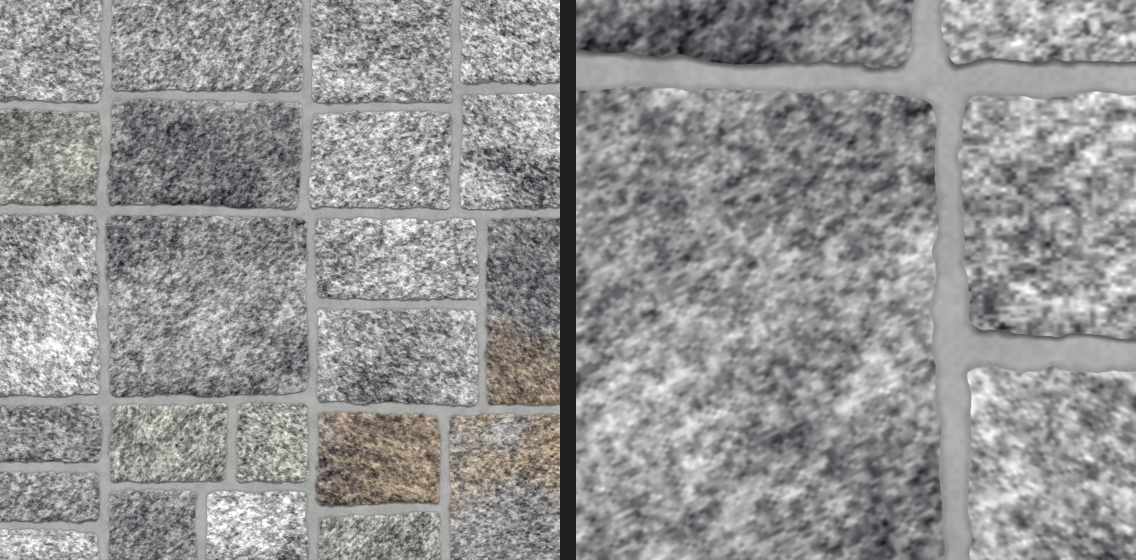
Left: the whole. Right: its middle third, enlarged.
Reproduce this texture procedurally as a WebGL 2 fragment shader.

```glsl
#version 300 es
precision highp float;
// Wall of rough grey granite blocks of mixed sizes, set in pale mortar.

#define SEED 7.0
#define JOINT 0.019
#define CORNER 0.010
#define EDGE_ROUGHNESS 0.013
#define MIN_AREA 0.045
#define MAX_AREA 0.170
#define DARK_TONE 0.465
#define LIGHT_TONE 0.685
#define GRAIN_CONTRAST 0.46
#define RELIEF 0.55
#define MORTAR vec3(0.665, 0.665, 0.660)

uniform vec2 u_resolution;
out vec4 fragColor;

float hash(vec2 p) {
    vec3 q = fract(p.xyx * 0.1031);
    q += dot(q, q.yzx + 33.33);
    return fract((q.x + q.y) * q.z);
}

float noise(vec2 p) {
    vec2 cell = floor(p), f = fract(p);
    f = f * f * (3.0 - 2.0 * f);
    vec2 e = vec2(0.0, 1.0);
    return mix(mix(hash(cell), hash(cell + e.yx), f.x),
               mix(hash(cell + e.xy), hash(cell + e.yy), f.x), f.y);
}

float fbm(vec2 p) {
    float sum = 0.0, amp = 0.5;
    for (int i = 0; i < 5; i++) {
        sum += amp * noise(p);
        p = mat2(1.6, 1.2, -1.2, 1.6) * p + 17.3;
        amp *= 0.5;
    }
    return sum / 0.97;
}

// Splits the wall again and again; returns the id of the block around p.
float findBlock(vec2 p, out vec2 lo, out vec2 hi) {
    lo = vec2(-0.07, -0.09);
    hi = vec2(1.10, 1.07);
    float id = 1.0;
    for (int i = 0; i < 7; i++) {
        vec2 size = hi - lo;
        float limit = mix(MIN_AREA, MAX_AREA, hash(vec2(id, SEED)));
        if (size.x * size.y < limit) break;
        float ratio = mix(0.37, 0.63, hash(vec2(id, SEED + 11.0)));
        float aspect = mix(1.0, 1.35, hash(vec2(id, SEED + 23.0)));
        int axis = size.x > size.y * aspect ? 0 : 1;
        float cut = lo[axis] + size[axis] * ratio;
        bool upper = p[axis] > cut;
        if (upper) lo[axis] = cut; else hi[axis] = cut;
        id = id * 2.0 + (upper ? 1.0 : 0.0);
    }
    return id;
}

// Zero-mean crystal speckle at three sizes.
float speckle(vec2 p) {
    return (noise(p * 85.0) - 0.5) * 0.55
         + (noise(p * 180.0 + 31.0) - 0.5) * 0.90
         + (noise(p * 370.0 + 57.0) - 0.5) * 0.65;
}

vec3 stoneColor(vec2 p, float id) {
    float toneRnd = hash(vec2(id, SEED + 37.0));
    float kind = hash(vec2(id, SEED + 41.0));
    float tint = hash(vec2(id, SEED + 53.0));
    float angle = mix(-0.9, 0.9, hash(vec2(id, SEED + 67.0)));
    float c = cos(angle), s = sin(angle);
    vec2 q = mat2(c, s, -s, c) * p * vec2(0.85, 1.15) + id * 3.7;

    // Speckle, cloudy patches and pale mineral blooms
    float tone = mix(DARK_TONE, LIGHT_TONE, toneRnd);
    float cloud = fbm(q * 9.0) - 0.5;
    float bloom = smoothstep(0.56, 0.76, fbm(q * 6.0 + 40.0));
    float v = tone + speckle(q) * GRAIN_CONTRAST * mix(0.72, 1.08, toneRnd);
    v += cloud * mix(0.15, 0.50, kind) + bloom * 0.17 * kind;

    // Chiselled relief, lit from the upper left
    vec2 toLight = vec2(-0.004, 0.006);
    float slope = fbm(q * 15.0) - fbm((q + toLight) * 15.0);
    v += slope * RELIEF * mix(1.3, 0.5, toneRnd);

    // Cool shadows, with rust or moss tints on a few blocks
    vec3 color = v + vec3(-0.002, -0.002, 0.014) * smoothstep(0.65, 0.35, v);
    float stain = smoothstep(0.40, 0.64, fbm(q * 4.5 + 80.0));
    color *= mix(vec3(1.0), vec3(1.10, 0.99, 0.86), stain * step(0.91, tint));
    color *= mix(vec3(1.0), vec3(1.0, 1.005, 0.955), step(tint, 0.22));
    return color;
}

void main() {
    vec2 p = gl_FragCoord.xy / u_resolution.y;
    float pixel = 1.0 / u_resolution.y;
    vec2 bent = p + 0.012 * (vec2(noise(p * 3.5), noise(p * 3.5 + 9.0)) - 0.5);
    vec2 lo, hi;
    float id = findBlock(bent, lo, hi);

    // Distance to the ragged block outline
    vec2 offset = bent - 0.5 * (lo + hi);
    vec2 q = abs(offset) - 0.5 * (hi - lo - JOINT) + CORNER;
    float dist = length(max(q, 0.0)) + min(max(q.x, q.y), 0.0) - CORNER;
    dist += (fbm(p * 24.0 + id * 5.1) - 0.5) * EDGE_ROUGHNESS;
    dist += (noise(p * 110.0 + id) - 0.5) * 0.003;

    float onFlat = smoothstep(-0.006, 0.006, q.y - q.x);
    float under = onFlat * step(offset.y, 0.0);
    float above = onFlat * step(0.0, offset.y);

    // Mortar with contact shadow
    vec3 mortar = MORTAR + (fbm(p * 45.0) - 0.5) * 0.11 + (noise(p * 300.0) - 0.5) * 0.045;
    mortar *= 1.0 - mix(0.14, 0.46, under) * smoothstep(0.005, 0.0, dist);

    // Block with worn rim
    vec3 stone = stoneColor(p, id);
    float rim = smoothstep(-0.011, 0.0, dist);
    stone += rim * (0.055 * above - 0.10 * under);

    vec3 color = mix(stone, mortar, smoothstep(-pixel, pixel, dist));
    fragColor = vec4(clamp(color, 0.0, 1.0), 1.0);
}
```
